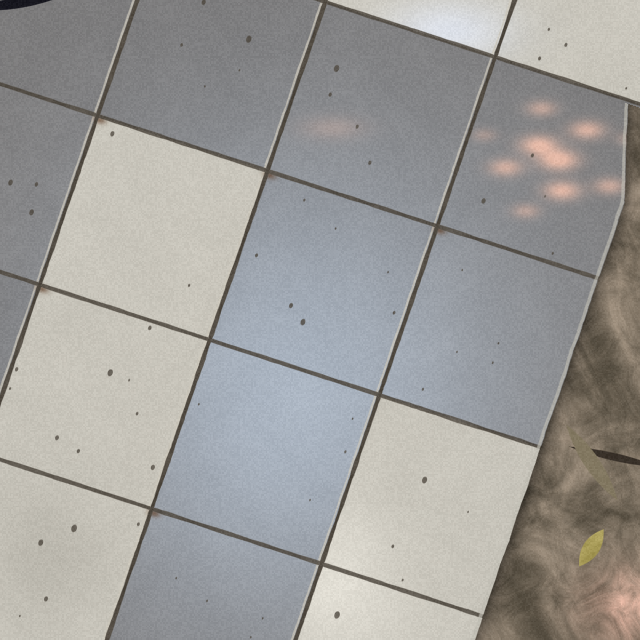
This texture is drawn by a WebGL 1 fragment shader. Its source:

```glsl
precision highp float;
// Worn floor of square tiles, slate and cream, turned on the canvas and ending at bare soil.
// A rotated grid gives cells and joints; a broad sheen lights the slate, hashed cells scatter
// specks and stains, and warped layered sines shape the soil and roughen the joints.

#define TILE_SIZE 0.279
#define TILT 0.314
#define GRID_ORIGIN vec2(0.418, 0.733)
#define JOINT_HALF 0.011
#define EDGE_AT 1.95
#define SPECK_CHANCE 0.09
#define GRAIN 0.045
#define SLATE vec3(0.485, 0.48, 0.48)
#define SHEEN vec3(0.67, 0.71, 0.76)
#define CREAM vec3(0.785, 0.772, 0.733)
#define GROUT vec3(0.31, 0.285, 0.25)
#define SUN vec3(0.94, 0.75, 0.67)

uniform vec2 u_resolution;

float hash(vec2 p) {
  p = fract(p * vec2(0.1031, 0.1137));
  p += dot(p, p.yx + 33.33);
  return fract((p.x + p.y) * p.x * 17.0);
}

float layeredSines(vec2 p) {
  float sum = 0.0, weight = 0.5;
  for (int i = 0; i < 5; i++) {
    p = mat2(0.8, 0.6, -0.6, 0.8) * p * 1.7 + 1.2 * sin(p.yx * 1.1);
    sum += weight * sin(p.x) * sin(p.y);
    weight *= 0.66;
  }
  return sum;
}

// Coverage of a band of given half width around zero
float band(float d, float halfWidth, float aa) {
  return 1.0 - smoothstep(halfWidth - aa, halfWidth + aa, abs(d));
}

// Soft round glow, stretched by its radii
float glow(vec2 p, vec2 centre, vec2 radii) {
  vec2 d = (p - centre) / radii;
  return exp(-dot(d, d));
}

// Pointed blade from root to tip, used for leaves and twigs
float blade(vec2 p, vec2 root, vec2 tip, float halfWidth, float aa) {
  vec2 axis = tip - root;
  float h = clamp(dot(p - root, axis) / dot(axis, axis), 0.0, 1.0);
  float d = length(p - root - axis * h) - halfWidth * 4.0 * h * (1.0 - h);
  return 1.0 - smoothstep(-aa, aa, d);
}

// Cream tiles form stepped columns among the slate ones
float creamCell(vec2 cell) {
  float leftColumn = step(abs(cell.x + 1.0), 0.5) * step(-0.5, cell.y);
  float rightColumn = step(0.5, cell.x) * step(0.5, cell.y);
  float topRow = step(-0.5, cell.x) * step(cell.y, -1.5);
  return clamp(leftColumn + rightColumn + topRow, 0.0, 1.0);
}

// One small dark fleck in a few of the cells of a fine grid
float specks(vec2 t, float aa) {
  vec2 q = t * 7.0, cell = floor(q) + 40.0;
  vec2 centre = 0.2 + 0.6 * vec2(hash(cell + 3.1), hash(cell + 17.7));
  float radius = mix(0.035, 0.13, pow(hash(cell + 29.3), 2.0));
  float d = length((fract(q) - centre) * vec2(1.2, 0.85)) - radius;
  return step(hash(cell), SPECK_CHANCE) * (1.0 - smoothstep(-aa * 7.0, aa * 7.0, d));
}

vec3 tileColor(vec2 p, vec2 t, float aa) {
  vec2 cell = floor(t);
  float tone = hash(cell + 21.0) - 0.5;
  vec3 slate = mix(SLATE, SHEEN, glow(p, vec2(0.46, 0.38), vec2(0.37, 0.39)));
  vec3 cream = CREAM - 0.055 * glow(p, vec2(0.07, 0.13), vec2(0.12));
  cream += 0.09 * glow(p, vec2(0.53, 0.1), vec2(0.09, 0.12));
  cream += vec3(0.08, 0.11, 0.18) * glow(p, vec2(0.70, 0.95), vec2(0.10, 0.05));
  vec3 color = mix(slate, cream, creamCell(cell)) + 0.025 * tone;
  color += 0.012 * layeredSines(t * 5.0);

  // Sun flecks on a spiral, shrinking outward
  float sun = 0.25 * glow(p, vec2(0.52, 0.80), vec2(0.05, 0.018));
  for (int i = 0; i < 10; i++) {
    float k = float(i);
    vec2 offset = sqrt(k) * vec2(0.042, 0.034) * vec2(cos(k * 2.4), sin(k * 2.4));
    sun += (1.0 - 0.075 * k) * glow(p, vec2(0.873, 0.75) + offset, vec2(0.03, 0.016) * (1.0 - 0.04 * k));
  }
  color = mix(color, SUN, min(sun, 0.9));
  color = mix(color, GROUT, 0.8 * specks(t, aa));

  // Dark joints with a pale bevel beside the columns and rusty corners
  vec2 node = floor(t + 0.5), d = t - node;
  float wear = layeredSines(t * 9.0);
  float bevel = band(d.x + 0.019, 0.006 + 0.003 * wear, aa);
  color = mix(color, vec3(0.80, 0.78, 0.73), 0.75 * bevel);
  float rust = step(0.55, hash(node + 51.0)) * glow(d, vec2(0.02), vec2(0.035, 0.02));
  color = mix(color, vec3(0.40, 0.29, 0.21), 0.7 * rust);
  float joint = max(band(d.x, JOINT_HALF + 0.004 * wear, aa),
                    0.88 * band(d.y, JOINT_HALF + 0.003 * wear, aa));
  return mix(color, GROUT + 0.05 * wear, joint);
}

vec3 soilColor(vec2 p, float aa) {
  float lumps = layeredSines(p * 13.0), grit = layeredSines(p * 47.0 + 5.0);
  vec3 color = mix(vec3(0.33, 0.30, 0.25), vec3(0.64, 0.58, 0.51), clamp(0.48 + 0.5 * lumps + 0.25 * grit, 0.0, 1.0));
  color = mix(color, SUN, 0.85 * glow(p, vec2(0.99, 0.05), vec2(0.075, 0.06)) * (0.85 + 0.4 * grit));
  color = mix(color, vec3(0.22, 0.19, 0.16), blade(p, vec2(0.89, 0.302), vec2(1.03, 0.27), 0.006, aa));
  color = mix(color, vec3(0.51, 0.47, 0.38), blade(p, vec2(0.885, 0.336), vec2(0.965, 0.218), 0.012, aa));
  return mix(color, vec3(0.67, 0.62, 0.36) + 0.08 * grit, blade(p, vec2(0.905, 0.115), vec2(0.943, 0.173), 0.013, aa));
}

void main() {
  vec2 p = gl_FragCoord.xy / u_resolution.y;
  float aa = 0.8 / u_resolution.y, tileAa = aa / TILE_SIZE;
  float c = cos(TILT), s = sin(TILT);
  vec2 r = (p - GRID_ORIGIN) / TILE_SIZE;
  vec2 t = vec2(c * r.x - s * r.y, -s * r.x - c * r.y);
  t.x += 0.016 * t.y;

  // Floor ends in a straight rim with one clipped corner
  float rim = t.y < -0.98 ? 2.0 : min(EDGE_AT, 1.79 + 0.3 * (t.y + 0.98));
  float outside = t.x - rim - 0.005 * layeredSines(t * 6.0);
  vec3 floorColor = mix(tileColor(p, t, tileAa), vec3(0.75, 0.74, 0.70), 0.65 * band(outside + 0.012, 0.009, tileAa));
  vec3 soil = soilColor(p, aa) * (1.0 - 0.4 * exp(-max(outside, 0.0) * 22.0));
  vec3 color = mix(floorColor, soil, smoothstep(-tileAa, tileAa, outside));

  // Dark sliver in the upper left corner, then fine grain
  color = mix(color, vec3(0.09, 0.09, 0.12), blade(p, vec2(-0.05, 0.985), vec2(0.09, 1.003), 0.008, aa));
  color += GRAIN * (hash(floor(p * 400.0)) - 0.5);
  gl_FragColor = vec4(color, 1.0);
}
```
